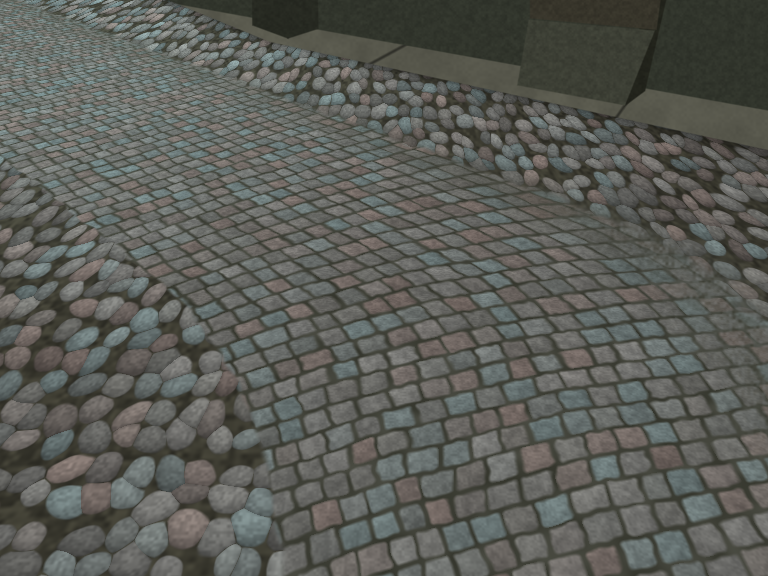
Reproduce this texture procedurally as a WebGL 1 fragment shader.

```glsl
precision highp float;
// Curving street of square setts between cobbled verges, with a granite wall behind.
uniform vec2 u_resolution;

const float HORIZON = 0.26;
const float SETT = 0.053;
const float COBBLE = 0.053;

float hash(vec2 p) {
  return fract(sin(dot(p, vec2(127.1, 311.7))) * 43758.5453);
}

float noise(vec2 p) {
  vec2 i = floor(p), f = fract(p);
  f = f * f * (3.0 - 2.0 * f);
  return mix(mix(hash(i), hash(i + vec2(1, 0)), f.x),
             mix(hash(i + vec2(0, 1)), hash(i + vec2(1, 1)), f.x), f.y);
}

// Signed distance to the line a-b, positive on its clockwise side
float side(vec2 p, vec2 a, vec2 b) {
  vec2 e = normalize(b - a), w = p - a;
  return e.x * w.y - e.y * w.x;
}

float quad(vec2 p, vec2 a, vec2 b, vec2 c, vec2 d, float aa) {
  float m = min(min(side(p, a, b), side(p, b, c)), min(side(p, c, d), side(p, d, a)));
  return smoothstep(-aa, aa, m);
}

// Ground position to street coordinates: x across, y along the bend
vec2 streetCoords(vec2 g) {
  float u = dot(g, vec2(0.68, 0.73));
  float v = dot(g, vec2(-0.73, 0.68));
  float start = 1.08 - 0.5 * max(u - 0.88, 0.0);
  float bend = 0.1275 * log(1.0 + exp((start - v) / 0.17));
  float turn = 1.0 / (1.0 + exp((v - 1.08) / 0.4));
  return vec2(u + bend, v + 0.8 * turn * (u - 0.9));
}

vec3 stoneTint(float h, float k) {
  vec3 c = mix(vec3(0.385, 0.385, 0.37), vec3(0.445, 0.445, 0.435), k);
  c = mix(c, vec3(0.395, 0.445, 0.445), smoothstep(0.55, 1.0, h));
  return mix(c, vec3(0.435, 0.385, 0.365), 0.85 * smoothstep(0.40, 0.0, h));
}

vec3 setts(vec2 st, vec2 g, float aa) {
  st += 0.012 * (vec2(noise(g * 9.0), noise(g * 9.0 + 31.0)) - 0.5);
  vec2 q = st / SETT;
  float row = floor(q.y);
  q.x += 0.75 * hash(vec2(row, 4.0)) + 0.2 * (noise(vec2(q.x, row * 7.0)) - 0.5);
  vec2 id = vec2(floor(q.x), row);
  vec2 f = fract(q) - 0.5;
  f += 0.10 * (vec2(noise(g * 65.0), noise(g * 65.0 + 17.0)) - 0.5);
  vec2 halfSize = 0.415 + 0.06 * vec2(hash(id + 3.0), hash(id + 8.0));
  vec2 e = abs(f) - halfSize + 0.13;
  float d = length(max(e, 0.0)) + min(max(e.x, e.y), 0.0) - 0.13;
  float body = 1.0 - smoothstep(-0.07 - aa, 0.035 + aa, d);
  vec3 c = stoneTint(hash(id), hash(id + 21.0));
  c *= 0.84 + 0.20 * noise(g * 95.0) + 0.13 * hash(id + 5.0);
  c *= 0.93 + 0.14 * noise(g * 260.0);
  c *= 1.0 + 0.12 * f.y - 0.06 * f.x;
  vec3 joint = vec3(0.20, 0.205, 0.17) + 0.08 * noise(g * 40.0);
  return mix(joint, c, body);
}

vec3 cobbles(vec2 q, float aa) {
  q += 0.25 * (vec2(noise(q * 0.7), noise(q * 0.7 + 19.0)) - 0.5);
  q.x += 0.5 * mod(floor(q.y), 2.0) * 0.0;
  vec2 cell = floor(q), bestId = cell, bestOff = vec2(0.0);
  float best = 9.0;
  float second = 9.0;
  for (int j = -1; j <= 1; j++) {
    for (int i = -1; i <= 1; i++) {
      vec2 id = cell + vec2(float(i), float(j));
      vec2 o = q - id - 0.5 - 0.62 * (vec2(hash(id), hash(id + 9.0)) - 0.5);
      float a = 3.14 * hash(id + 2.0);
      vec2 r = mat2(cos(a), -sin(a), sin(a), cos(a)) * o;
      r *= vec2(0.9, 1.0 + 0.35 * hash(id + 6.0));
      float d = length(r) / (0.46 + 0.17 * hash(id + 13.0));
      if (d < best) { second = best; best = d; bestId = id; bestOff = o; }
      else { second = min(second, d); }
    }
  }
  // Neighbouring stones press flat against each other
  float d = max(best, 1.0 - 0.9 * (second - best));
  d = mix(best, d, 0.75) + 0.16 * (noise(q * 2.7) - 0.5);
  float body = 1.0 - smoothstep(0.90 - aa, 1.02 + aa, d);
  float dome = sqrt(max(1.0 - d * d, 0.0));
  vec3 c = stoneTint(hash(bestId + 40.0), hash(bestId + 51.0));
  c *= (0.76 + 0.30 * dome - 0.30 * bestOff.y) * (0.82 + 0.32 * hash(bestId + 60.0));
  c *= 0.88 + 0.24 * noise(q * 10.0);
  vec3 soil = vec3(0.235, 0.23, 0.19) * (0.7 + 0.5 * noise(q * 5.0));
  return mix(soil, c, body);
}

// Wall, plinth slabs and two projecting piers
vec3 masonry(vec2 p, float aa) {
  float grain = 0.87 + 0.16 * noise(p * 180.0) + 0.10 * noise(p * 330.0);
  float top = 0.052 + 0.18 * (p.x - 0.556);
  vec3 slab = vec3(0.345, 0.345, 0.30) * (0.9 + 0.14 * noise(p * 35.0) + 0.06 * noise(p * 200.0));
  float seam = min(abs(side(p, vec2(0.70, 0.08), vec2(0.63, 0.118))),
                   abs(side(p, vec2(1.087, 0.18), vec2(1.068, 0.207))));
  slab *= mix(0.55, 1.0, smoothstep(0.0, 0.003 + aa, seam));
  vec3 wall = vec3(0.19, 0.205, 0.17) * grain;
  vec3 c = mix(wall, slab, smoothstep(-aa, aa, p.y - top));
  float farPier = quad(p, vec2(0.436, -0.1), vec2(0.55, -0.1), vec2(0.553, 0.05), vec2(0.50, 0.067), aa)
                + quad(p, vec2(0.436, -0.1), vec2(0.50, -0.1), vec2(0.50, 0.067), vec2(0.438, 0.044), aa);
  c = mix(c, vec3(0.15, 0.16, 0.13) * grain, min(farPier, 1.0));
  float flank = quad(p, vec2(1.137, -0.1), vec2(1.18, -0.1), vec2(1.12, 0.158), vec2(1.085, 0.184), aa);
  c = mix(c, vec3(0.13, 0.135, 0.105) * grain, flank);
  float upper = quad(p, vec2(0.92, -0.1), vec2(1.16, -0.1), vec2(1.14, 0.052), vec2(0.92, 0.032), aa);
  c = mix(c, vec3(0.215, 0.205, 0.165) * grain, upper);
  float lower = quad(p, vec2(0.918, 0.034), vec2(1.137, 0.053), vec2(1.085, 0.183), vec2(0.898, 0.148), aa);
  return mix(c, vec3(0.235, 0.245, 0.205) * grain, lower);
}

void main() {
  vec2 p = vec2(gl_FragCoord.x, u_resolution.y - gl_FragCoord.y) / u_resolution.y;
  float px = 1.0 / u_resolution.y;
  float depth = p.y + HORIZON;
  vec2 g = vec2(p.x - 0.667, 1.26) / depth;
  vec2 st = streetCoords(g);
  // Paving and verges
  vec3 paving = setts(st, g, 0.6 * px / (depth * depth * SETT));
  vec3 verge = cobbles(vec2(g.x, 1.1 * log(depth)) / COBBLE, px / (depth * COBBLE));
  float wobble = 0.035 * (noise(g * 22.0) - 0.5);
  float inner = smoothstep(-0.006, 0.006, st.x - 0.88 + 0.5 * wobble);
  float outer = 1.0 - smoothstep(-0.02, 0.025, st.x - 1.86 + wobble);
  vec3 col = mix(verge, paving, inner * outer);
  // Earth and grit gathered along the outer edge
  float nearRight = smoothstep(0.75, 1.2, p.x);
  float dirt = exp(-pow((st.x - 1.82) / 0.10, 2.0)) * (0.25 + 0.45 * nearRight);
  vec3 grit = mix(vec3(0.25, 0.255, 0.215), vec3(0.42, 0.44, 0.43), noise(p * 190.0) * nearRight);
  col = mix(col, grit, dirt * (0.5 + 0.7 * noise(g * 13.0)));
  // Cool sky light in the distance, softer light toward the right
  float sky = 1.0 - smoothstep(0.1, 0.85, length(p * vec2(0.8, 1.3)));
  col = mix(col, col * vec3(1.12, 1.18, 1.19) + 0.02, sky);
  col *= 1.02 - 0.10 * smoothstep(0.8, 1.4, p.x) * smoothstep(0.8, 0.2, p.y);
  // Masonry above the verge, with a contact shadow
  float base = min(0.073 + 0.217 * (p.x - 0.469), 0.073 + 0.41 * (p.x - 0.469));
  col *= 1.0 - 0.4 * exp(-max(p.y - base, 0.0) / 0.009);
  col = mix(masonry(p, px), col, smoothstep(-px, px, p.y - base));
  gl_FragColor = vec4(col, 1.0);
}
```
